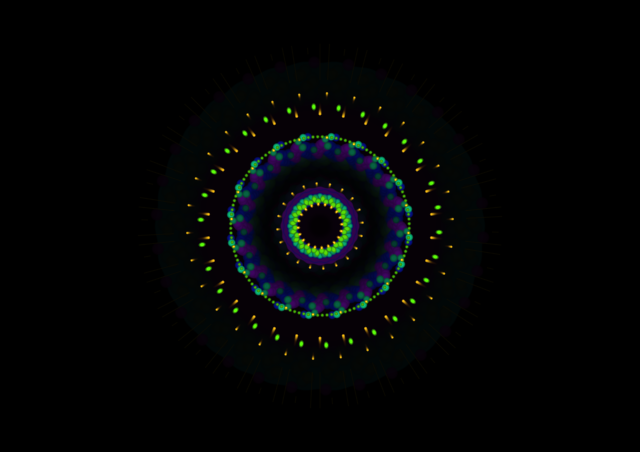
Write a Shadertoy shader that draws this background.

```glsl
// Neon bead mandala: concentric rings of beads, sparks and faint spokes on black.

const float TAU = 6.2831853;
const float INNER_FOLD = 20.0;
const float OUTER_FOLD = 30.0;
const float CHAIN_COUNT = 120.0;
const float CHAIN_RADIUS = 0.1975;
const float HOLE_RADIUS = 0.046;
const float DISC_RADIUS = 0.363;
const int HAZE_LAYERS = 14;
const int BAND_LAYERS = 16;

const vec3 PLUM_BLACK = vec3(0.022, 0.002, 0.025);
const vec3 DARK_TEAL = vec3(0.002, 0.026, 0.028);
const vec3 DARK_OLIVE = vec3(0.055, 0.045, 0.004);
const vec3 MOSS = vec3(0.05, 0.15, 0.06);
const vec3 BLUE = vec3(0.02, 0.06, 0.52);
const vec3 PURPLE = vec3(0.27, 0.02, 0.42);
const vec3 SEA_GREEN = vec3(0.03, 0.42, 0.28);
const vec3 CYAN = vec3(0.04, 0.72, 0.48);
const vec3 LIME = vec3(0.38, 0.95, 0.04);
const vec3 GOLD = vec3(1.0, 0.76, 0.08);

float pixel;

float hash(float n) {
    n = fract(n * 0.1031 + 0.137);
    n *= n + 33.33;
    return fract(n * (n + n));
}

float fill(float d) { return 1.0 - smoothstep(-pixel, pixel, d); }

// Folds the plane into equal sectors: x runs counterclockwise, y outward.
vec2 sector(vec2 p, float count, float degrees) {
    float width = TAU / count;
    float a = atan(p.y, p.x) - radians(degrees);
    a -= width * floor(a / width + 0.5);
    return length(p) * vec2(sin(a), cos(a));
}

// Ring of shaded beads; stretch lengthens them outward.
void beads(inout vec3 col, vec2 p, float count, float degrees, float radius,
           float size, float stretch, vec3 tint, float alpha) {
    vec2 q = sector(p, count, degrees) - vec2(0.0, radius);
    q.y /= stretch;
    float d = length(q);
    vec3 shade = tint * (1.08 - 0.3 * smoothstep(0.3, 1.0, d / size));
    col = mix(col, shade, alpha * fill(d - size));
}

// Ring of radial streaks, bright at the head and fading to the tail.
void sparks(inout vec3 col, vec2 p, float count, float degrees,
            float head, float tail, float size) {
    vec2 q = sector(p, count, degrees);
    float t = clamp((q.y - head) / (tail - head), 0.0, 1.0);
    float d = length(q - vec2(0.0, mix(head, tail, t))) - size * (1.0 - 0.4 * t);
    vec3 tint = mix(GOLD, vec3(0.3, 0.15, 0.01), smoothstep(0.0, 0.6, t));
    col = mix(col, tint, fill(d) * pow(1.0 - t, 1.2));
}

// Thin faint spokes near the rim.
void spokes(inout vec3 col, vec2 p, float degrees, float inner, float outer) {
    vec2 q = sector(p, OUTER_FOLD, degrees);
    float d = length(q - vec2(0.0, clamp(q.y, inner, outer))) - 0.0008;
    col = mix(col, DARK_OLIVE, 0.75 * fill(d));
}

void mainImage(out vec4 fragColor, in vec2 fragCoord) {
    pixel = 1.0 / iResolution.y;
    vec2 p = (fragCoord - 0.5 * iResolution.xy) * pixel;
    float r = length(p);
    float angle = atan(p.y, p.x);
    vec3 col = vec3(0.0);

    // Faint outer disc, rim blobs and spokes
    float rim = DISC_RADIUS + 0.002 * cos(angle * OUTER_FOLD);
    vec3 disc = mix(PLUM_BLACK, DARK_TEAL, smoothstep(0.25, 0.32, r));
    col = mix(col, disc, fill(r - rim));
    for (int i = 0; i < 8; i++) {
        float n = float(i);
        vec3 tint = mix(DARK_TEAL, DARK_OLIVE * 0.6, hash(n + 3.0));
        beads(col, p, OUTER_FOLD, 12.0 * hash(n + 11.0), 0.345 - 0.009 * n,
              0.014, 1.0, tint, 0.45);
    }
    beads(col, p, OUTER_FOLD, 8.0, 0.362, 0.013, 1.0, PLUM_BLACK * 1.5, 0.8);
    spokes(col, p, 3.0, 0.325, 0.402);
    spokes(col, p, 6.0, 0.325, 0.402);
    spokes(col, p, 10.0, 0.382, 0.394);

    // Scattered sparks and lime drops
    sparks(col, p, OUTER_FOLD, 3.0, 0.294, 0.278, 0.0022);
    sparks(col, p, OUTER_FOLD, 6.0, 0.248, 0.274, 0.0028);
    beads(col, p, OUTER_FOLD, 9.0, 0.264, 0.0046, 1.45, LIME * vec3(0.9, 1.0, 1.0), 1.0);

    // Dim haze brightening toward the bead band
    for (int i = 0; i < HAZE_LAYERS; i++) {
        float n = float(i);
        float t = n / float(HAZE_LAYERS - 1);
        vec3 tint = mix(MOSS, vec3(0.03, 0.06, 0.2), hash(n + 21.0));
        beads(col, p, INNER_FOLD, 18.0 * hash(n + 5.0), mix(0.122, 0.165, t),
              0.015, 1.0, tint * mix(0.1, 1.0, t * t), 0.7);
    }

    // Blue and purple bead band
    for (int i = 0; i < BAND_LAYERS; i++) {
        float n = float(i);
        float t = n / float(BAND_LAYERS - 1);
        float isPurple = mod(n, 2.0);
        float degrees = 9.0 * (1.0 - isPurple) + 9.0 * (hash(n + 41.0) - 0.5);
        vec3 tint = mix(BLUE * 0.72, PURPLE * 0.85, isPurple);
        beads(col, p, INNER_FOLD, degrees, mix(0.157, 0.183, t),
              0.0105, 1.0, tint * mix(0.6, 1.0, t), 0.85);
    }
    beads(col, p, INNER_FOLD, 4.5, 0.169, 0.0075, 1.0, SEA_GREEN * 0.55, 0.9);
    beads(col, p, INNER_FOLD, 12.5, 0.178, 0.0085, 1.0, SEA_GREEN * 0.85, 1.0);

    // Outer chain with its blue and cyan beads
    beads(col, p, INNER_FOLD, 7.8, 0.199, 0.0085, 1.0, BLUE, 1.0);
    beads(col, p, INNER_FOLD, 14.5, 0.192, 0.0075, 1.0, SEA_GREEN, 1.0);
    beads(col, p, INNER_FOLD, 10.8, 0.199, 0.008, 1.0, CYAN, 1.0);
    beads(col, p, CHAIN_COUNT, 1.5, CHAIN_RADIUS, 0.0034, 1.0, LIME * 0.68, 1.0);
    beads(col, p, INNER_FOLD, 13.5, 0.196, 0.0027, 1.0, GOLD, 1.0);

    // Dim halo and sparks around the core
    beads(col, p, INNER_FOLD, 0.0, 0.095, 0.014, 1.0, DARK_TEAL * 1.4, 0.8);
    beads(col, p, INNER_FOLD, 9.0, 0.089, 0.014, 1.0, vec3(0.03, 0.04, 0.08), 0.8);
    sparks(col, p, INNER_FOLD, 4.5, 0.0945, 0.08, 0.0022);

    // Scalloped purple collar
    float wave = 0.0012 * cos(angle * INNER_FOLD);
    col = mix(col, PURPLE * 0.7, fill(r - 0.086 - wave));
    col = mix(col, vec3(0.1, 0.03, 0.32), fill(abs(r - 0.0805 + wave) - 0.0013));
    col = mix(col, BLUE * 0.8, fill(r - 0.0725 - wave));

    // Bright core ring around the dark hole
    beads(col, p, INNER_FOLD, 0.0, 0.066, 0.0062, 1.0, CYAN * 0.85, 1.0);
    beads(col, p, INNER_FOLD, 9.0, 0.063, 0.0075, 1.0, SEA_GREEN * 1.3, 1.0);
    beads(col, p, INNER_FOLD, 12.0, 0.060, 0.0055, 1.3, LIME * 0.85, 1.0);
    beads(col, p, INNER_FOLD, 4.0, 0.055, 0.0062, 1.0, LIME * vec3(0.8, 0.85, 1.0), 1.0);
    col = mix(col, PLUM_BLACK * smoothstep(0.015, 0.035, r) + PLUM_BLACK * 0.5,
              fill(r - HOLE_RADIUS - 0.003));
    beads(col, p, INNER_FOLD, 4.5, 0.0485, 0.0028, 1.3, GOLD, 1.0);

    fragColor = vec4(col, 1.0);
}
```
